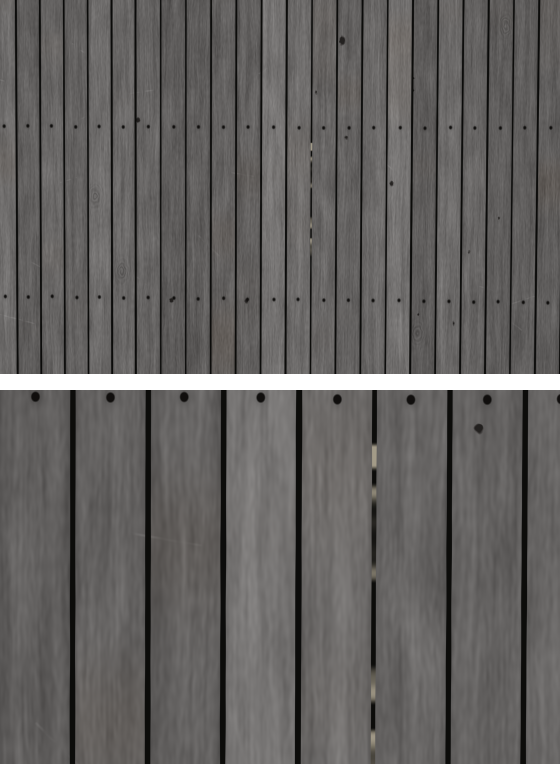
Top, the full canvas; bottom, a detail of the centre.
Write a Shadertoy shader that draws this texture.

```glsl
#define BEND_X 0.2422        // where the board pitch changes
#define PITCH_LEFT 0.04245
#define PITCH_RIGHT 0.0448
#define FAN 0.018            // how far the boards spread towards the top
#define GAP_HALF 0.00125
#define NAIL_RADIUS 0.0025
#define BOARD_CONTRAST 0.1
#define GRAIN 0.085
#define KNOT_CHANCE 0.3
#define STAINS 13
#define SCRATCHES 16
#define PALE_GAP 12.0        // gap with light showing through

const vec3 WOOD = vec3(0.408, 0.400, 0.396);
const vec3 GAP_COLOR = vec3(0.045, 0.045, 0.04);
const vec3 NAIL_COLOR = vec3(0.06, 0.055, 0.05);
const vec3 STAIN_COLOR = vec3(0.09, 0.08, 0.075);
const vec3 DAYLIGHT = vec3(0.62, 0.59, 0.52);

vec2 hash2(vec2 p) {
    vec3 q = fract(p.xyx * vec3(0.1031, 0.1030, 0.0973));
    q += dot(q, q.yzx + 33.33);
    return fract((q.xx + q.yz) * q.zy);
}

float cornerSlope(vec2 cell, vec2 corner, vec2 f) {
    return dot(hash2(cell + corner) * 2.0 - 1.0, f - corner);
}

float gradientNoise(vec2 p) {
    vec2 i = floor(p), f = p - i;
    vec2 w = f * f * f * (f * (f * 6.0 - 15.0) + 10.0);
    float low = mix(cornerSlope(i, vec2(0, 0), f), cornerSlope(i, vec2(1, 0), f), w.x);
    float high = mix(cornerSlope(i, vec2(0, 1), f), cornerSlope(i, vec2(1, 1), f), w.x);
    return mix(low, high, w.y);
}

float segmentDistance(vec2 p, vec2 halfLine) {
    float t = clamp(dot(p, halfLine) / dot(halfLine, halfLine), -1.0, 1.0);
    return length(p - halfLine * t);
}

// Tone offset of one board; local is measured from its centre line
float woodTone(vec2 local, float board) {
    vec2 seed = hash2(vec2(board + 40.0, 7.0));
    vec2 shift = 60.0 * seed + 10.0;

    // Knot: pushes the grain aside and adds rings
    vec2 spot = hash2(vec2(board + 40.0, 19.0));
    vec2 toKnot = local - vec2((spot.x - 0.5) * 0.02, spot.y * 0.66);
    float d = length(toKnot * vec2(1.0, 0.55));
    float knot = step(hash2(vec2(board + 40.0, 31.0)).x, KNOT_CHANCE) * exp(-d * d * 9000.0);
    float rings = sin(d * 1500.0 + 5.0 * gradientNoise(local * 120.0 + shift));

    vec2 g = local;
    g.x -= toKnot.x * knot * 0.7;
    g.x += 0.006 * gradientNoise(local * vec2(25.0, 5.0) + shift);

    float fine = gradientNoise(g * vec2(330.0, 22.0) + shift);
    float pores = gradientNoise(g * vec2(420.0, 110.0) + shift.yx);
    float streaks = gradientNoise(g * vec2(120.0, 4.0) + shift.yx);
    float mottle = gradientNoise(local * vec2(40.0, 14.0) + shift);
    float tone = GRAIN * (0.75 * fine + 0.5 * pores + 0.8 * streaks + 0.7 * mottle);
    return tone + knot * (0.035 * rings - 0.045) + BOARD_CONTRAST * (seed.x - 0.5);
}

void mainImage(out vec4 fragColor, in vec2 fragCoord) {
    vec2 p = fragCoord / iResolution.x;
    float pixel = 1.0 / iResolution.x;

    // Board layout
    float x = p.x - (p.y - 0.333) * (p.x - 0.3) * FAN;
    float pitch = x < BEND_X ? PITCH_LEFT : PITCH_RIGHT;
    float u = 5.0 + (x - BEND_X) / pitch;
    float board = floor(u);
    vec2 local = vec2((u - board - 0.5) * pitch, p.y);

    // Weathered wood with faint warm patches
    vec3 color = WOOD + woodTone(local, board);
    float warmth = smoothstep(0.15, 0.6, gradientNoise(vec2(board * 3.7 + 50.0, p.y * 7.0)));
    color += warmth * vec3(0.012, 0.0, -0.012);

    // Pale scratches, broken along their length
    for (int i = 0; i < SCRATCHES; i++) {
        vec2 a = hash2(vec2(float(i), 71.0)), b = hash2(vec2(float(i), 83.0));
        float angle = (b.x - 0.5) * 1.6;
        vec2 halfLine = (0.008 + 0.03 * b.y * b.y) * vec2(cos(angle), sin(angle));
        float d = segmentDistance(p - a * vec2(1.0, 0.667), halfLine);
        float broken = smoothstep(-0.2, 0.3, gradientNoise(p * 90.0 + a * 30.0));
        color += 0.055 * broken * (1.0 - smoothstep(0.0, 0.0007 + pixel, d));
    }

    // Dark stains, denser to the right
    float ragged = 0.0015 * gradientNoise(p * 260.0);
    for (int i = 0; i < STAINS; i++) {
        vec2 a = hash2(vec2(float(i), 113.0)), b = hash2(vec2(float(i), 131.0));
        vec2 center = vec2(mix(0.1, 0.98, sqrt(a.x)), a.y * 0.667);
        float radius = 0.0012 + 0.004 * b.x * b.x * b.x;
        float d = length((p - center) * vec2(1.0, mix(0.5, 1.0, b.y))) - radius + ragged;
        color = mix(color, STAIN_COLOR, 0.85 * (1.0 - smoothstep(-pixel, pixel, d)));
    }

    // Two rows of nails, drifting down to the right
    for (int row = 0; row < 2; row++) {
        float k = float(row);
        vec2 jitter = hash2(vec2(board + 40.0, 151.0 + k)) - 0.5;
        vec2 nail = vec2(0.0, 0.139 + 0.3037 * k - (0.0115 - 0.0075 * k) * p.x);
        vec2 toNail = local - nail - jitter * vec2(0.003, 0.002);
        float d = length(toNail * vec2(1.0, 0.85));
        color *= 1.0 - 0.15 * exp(-d * d * 60000.0);
        color = mix(NAIL_COLOR, color, smoothstep(-pixel, pixel, d - NAIL_RADIUS));
    }

    // Gaps between boards, with shaded edges
    float gap = floor(u + 0.5);
    float toGap = abs(u - gap) * pitch;
    float halfWidth = GAP_HALF + 0.0006 * hash2(vec2(gap + 40.0, 173.0)).x;
    halfWidth += 0.0003 * gradientNoise(vec2(gap * 5.3 + 40.0, p.y * 30.0));
    color *= 1.0 - 0.22 * exp(-toGap * 450.0);
    float flecks = smoothstep(0.05, 0.25, gradientNoise(vec2(8.3, p.y * 55.0)));
    flecks *= smoothstep(0.2, 0.24, p.y) * (1.0 - smoothstep(0.42, 0.46, p.y));
    flecks *= 1.0 - step(0.5, abs(gap - PALE_GAP));
    vec3 gapColor = mix(GAP_COLOR, DAYLIGHT, flecks);
    float edge = 0.7 * pixel;
    color = mix(gapColor, color, smoothstep(-edge, edge, toGap - halfWidth));

    // Soft falloff towards the corners
    vec2 fromCenter = p - vec2(0.5, 0.333);
    color *= 1.03 - 0.25 * dot(fromCenter, fromCenter);
    fragColor = vec4(clamp(color, 0.0, 1.0), 1.0);
}
```
